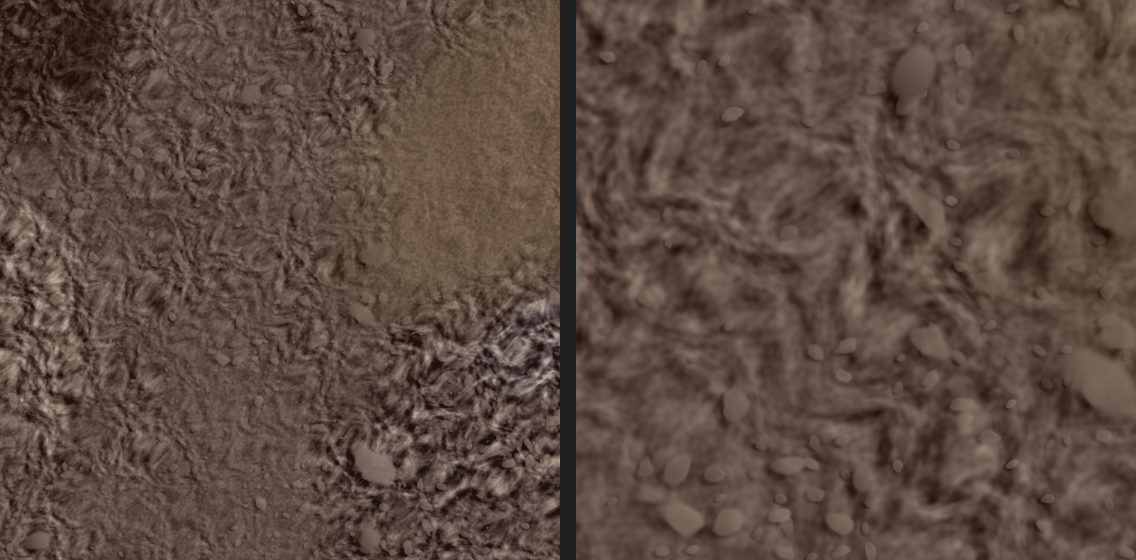
Left, the full canvas; right, a detail of the centre.
Reproduce this texture procedurally as a Shadertoy shader.

```glsl
// Bare brown earth: soft dusty ground, crumbly relief lit from the right,
// scattered pebbles with shadows, a pale stony patch and a streaked rough bank.
// Built from gradient noise relief plus jittered cells of distorted ellipses.

#define LIGHT_DIR vec2(0.86, 0.51)
#define DARK_SOIL vec3(0.22, 0.15, 0.12)
#define PALE_SOIL vec3(0.62, 0.54, 0.49)
#define OLIVE_TINT vec3(0.015, 0.012, -0.025)
#define COOL_TINT vec3(-0.015, 0.0, 0.03)
#define BASE_TONE 0.35
#define CRUMB_SCALE 42.0
#define RELIEF 1.25
#define GRAIN 0.16
#define PEBBLE_SOFTNESS 0.22
#define SHADOW_DEPTH 0.34

vec2 hash2(vec2 p) {
    vec3 q = fract(p.xyx * vec3(0.1031, 0.1030, 0.0973));
    q += dot(q, q.yzx + 33.33);
    return fract((q.xx + q.yz) * q.zy);
}

float cornerSlope(vec2 cell, vec2 offset) {
    float angle = 6.2832 * hash2(cell + 100.0).x;
    return dot(vec2(cos(angle), sin(angle)), offset);
}

float gradientNoise(vec2 p) {
    vec2 i = floor(p), f = fract(p);
    vec2 u = f * f * f * (f * (f * 6.0 - 15.0) + 10.0);
    vec2 e = vec2(1.0, 0.0);
    return mix(mix(cornerSlope(i, f), cornerSlope(i + e, f - e), u.x),
               mix(cornerSlope(i + e.yx, f - e.yx), cornerSlope(i + 1.0, f - 1.0), u.x), u.y);
}

float fbm(vec2 p) {
    float sum = 0.0, amplitude = 0.6;
    for (int i = 0; i < 3; i++) {
        sum += amplitude * gradientNoise(p);
        p = mat2(1.6, 1.2, -1.2, 1.6) * p + 17.3;
        amplitude *= 0.55;
    }
    return sum;
}

mat2 rotation(float a) {
    return mat2(cos(a), -sin(a), sin(a), cos(a));
}

// Soft elliptical zone: 1 at the centre, 0 outside, with a ragged rim.
float zone(vec2 p, vec2 centre, vec2 radius, float angle, float ragged) {
    float d = length(rotation(angle) * (p - centre) / radius);
    return 1.0 - smoothstep(0.55, 1.15, d + ragged);
}

// Lays one size class of pebbles and their shadows over the tone.
float addPebbles(float tone, vec2 p, float scale, float density, float strength) {
    vec2 q = p * scale, home = floor(q);
    float wobble = 0.5 * gradientNoise(q * 3.2 + scale);
    float shadow = 0.0, cover = 0.0, stoneTone = 0.0;
    for (int y = -1; y <= 1; y++)
    for (int x = -1; x <= 1; x++) {
        vec2 cell = home + vec2(x, y);
        vec2 place = hash2(cell + scale * 3.0), kind = hash2(cell + scale * 7.0 + 71.0);
        float clump = smoothstep(-0.25, 0.3, gradientNoise(cell / scale * 6.0 + 5.0));
        if (kind.x > density * (0.3 + 1.2 * clump)) continue;
        float size = mix(0.13, 0.34, place.x * place.y + 0.3 * kind.y);
        vec2 d = (q - cell - 0.25 - 0.5 * place) / size;
        mat2 turn = rotation(kind.y * 6.2832);
        vec2 squash = vec2(0.85, 1.3);
        float stoneEdge = length(turn * d * squash) + wobble - 1.0;
        float shadowEdge = length(turn * (d + 0.8 * LIGHT_DIR) * squash) + wobble - 1.0;
        float body = 1.0 - smoothstep(-PEBBLE_SOFTNESS, PEBBLE_SOFTNESS, stoneEdge);
        shadow = max(shadow, 1.0 - smoothstep(-0.45, 0.35, shadowEdge));
        if (body > cover) {
            cover = body;
            stoneTone = 0.47 + 0.28 * place.y + 0.17 * dot(d, LIGHT_DIR);
        }
    }
    tone -= SHADOW_DEPTH * shadow * strength * (1.0 - cover);
    return mix(tone, stoneTone + 0.3 * wobble, cover * strength);
}

float litRelief(vec2 p, vec2 towardLight) {
    return fbm(p) - fbm(p + towardLight);
}

void mainImage(out vec4 fragColor, in vec2 fragCoord) {
    vec2 p = fragCoord / iResolution.xy;

    // Broad zones of the ground
    float ragged = 0.6 * fbm(p * 9.0);
    float bank = zone(p, vec2(0.91, 0.21), vec2(0.42, 0.30), 0.5, ragged);
    float stony = zone(p, vec2(0.05, 0.40), vec2(0.17, 0.23), 0.0, ragged);
    float dust = zone(p, vec2(0.94, 0.75), vec2(0.42, 0.24), 0.75, 0.5 * ragged);
    float path = zone(p, vec2(0.46, 0.18), vec2(0.13, 0.30), 0.1, ragged);
    float gloom = zone(p, vec2(0.0, 0.96), vec2(0.27, 0.24), 0.3, ragged);
    float patches = smoothstep(-0.3, 0.3, gradientNoise(p * 7.0 + 31.0));
    float rough = mix(0.55, 1.05, patches) * (1.0 - 0.65 * dust) * (1.0 - 0.5 * path);
    rough += 0.35 * stony + 0.25 * bank;

    // Crumbly soil, fine grain and slow changes of tone
    vec2 soil = p * CRUMB_SCALE + 1.2 * gradientNoise(p * 15.0);
    float tone = BASE_TONE + 0.22 * fbm(p * 5.0 + 9.0);
    tone += rough * (RELIEF * 0.75 * litRelief(soil, 0.4 * LIGHT_DIR) + 0.4 * fbm(soil * 1.5 + 60.0));
    tone += GRAIN * gradientNoise(p * 190.0) + 0.6 * GRAIN * gradientNoise(p * 117.0 + 40.0);
    tone += 0.10 * dust + 0.05 * path + 0.14 * stony - 0.06 * bank - 0.34 * gloom;

    // Slanted ridges on the bank and lumps in the stony patch
    vec2 along = rotation(0.42) * p;
    vec2 ridge = along * vec2(17.0, 34.0) + 0.8 * gradientNoise(p * 20.0);
    float streaks = litRelief(ridge, vec2(0.22, 0.5));
    tone += bank * RELIEF * 0.8 * streaks;
    tone += stony * RELIEF * litRelief(p * 19.0 + 80.0, 0.4 * LIGHT_DIR);
    float chalk = zone(p, vec2(0.96, 0.38), vec2(0.15, 0.10), 0.5, ragged);
    tone += chalk * (0.08 + 0.9 * max(streaks, 0.0));

    // Pebbles from small to large
    float strength = (1.0 - 0.75 * dust) * (1.0 - 0.5 * gloom);
    tone = addPebbles(tone, p, 58.0, 0.26, 0.6 * strength);
    tone = addPebbles(tone, p, 27.0, 0.20, 0.75 * strength);
    tone = addPebbles(tone, p, 10.0, 0.10, 0.9 * strength);

    // Colour from dark earth to pale stone
    vec3 colour = mix(DARK_SOIL, PALE_SOIL, clamp(tone, -0.22, 1.25));
    colour += OLIVE_TINT * dust + COOL_TINT * max(chalk, 0.4 * bank);
    fragColor = vec4(colour, 1.0);
}
```
